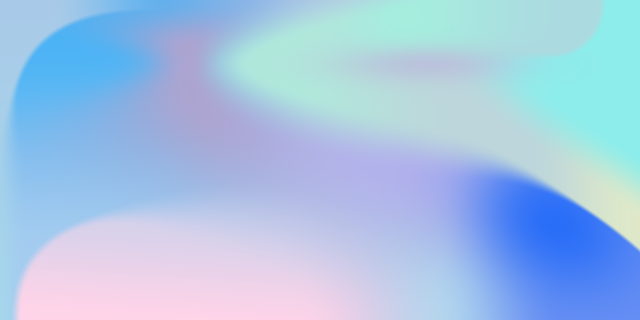
Give the GLSL for this background, as a Shadertoy shader.

```glsl
#define AZURE vec3(0.29, 0.70, 0.96)
#define HAZE vec3(0.64, 0.80, 0.94)
#define PERIWINKLE vec3(0.70, 0.76, 0.90)
#define MAUVE vec3(0.69, 0.64, 0.81)
#define VIOLET vec3(0.70, 0.68, 0.93)
#define ROYAL vec3(0.42, 0.57, 0.95)
#define DEEP_BLUE vec3(0.16, 0.43, 0.97)
#define PINK vec3(1.00, 0.83, 0.91)
#define MINT vec3(0.69, 0.91, 0.86)
#define CYAN vec3(0.55, 0.93, 0.92)
#define SAND vec3(0.87, 0.91, 0.79)
#define FOLD_NOSE vec2(0.66, 0.80)

// Soft elliptical spot, 1 at its centre
float glow(vec2 p, vec2 centre, vec2 radii) {
    vec2 q = (p - centre) / radii;
    return exp(-dot(q, q));
}

// Negative inside a unit superellipse
float superellipse(vec2 q, float power) {
    q = pow(abs(q), vec2(power));
    return pow(q.x + q.y, 1.0 / power) - 1.0;
}

float roundedBox(vec2 p, vec2 halfSize, float radius) {
    vec2 q = abs(p) - halfSize + radius;
    return length(max(q, 0.0)) + min(max(q.x, q.y), 0.0) - radius;
}

// Approximate distance to a sideways parabola, positive inside
float foldDistance(vec2 p) {
    vec2 q = p - FOLD_NOSE;
    return (q.x - 8.0 * q.y * q.y) / sqrt(1.0 + 256.0 * q.y * q.y);
}

// Blue field with the pale margin and the pink dome
vec3 lowerField(vec2 p, float fold) {
    vec3 color = mix(HAZE, AZURE, smoothstep(0.2, 0.92, p.y));
    color = mix(color, PERIWINKLE, smoothstep(0.45, 1.1, p.x));
    float frost = (1.0 - smoothstep(0.05, 0.4, p.y)) * smoothstep(1.0, 1.4, p.x);
    color = mix(color, vec3(0.70, 0.84, 0.93), frost);

    // Mauve band outside the fold
    float band = exp(-pow((fold + 0.07) / 0.13, 2.0));
    band *= 1.0 - 0.7 * smoothstep(0.85, 1.0, p.y);
    band *= mix(0.95, 0.65, smoothstep(0.6, 1.0, p.x));
    color = mix(color, mix(MAUVE, VIOLET, smoothstep(0.6, 1.2, p.x)), band);

    // Rounded margin at the left
    vec2 corner = max(vec2(0.55 - p.x, p.y - 0.5), 0.0) / vec2(0.52, 0.47);
    float cornerBlur = mix(0.10, 0.02, smoothstep(0.45, 0.75, p.y));
    float margin = smoothstep(-cornerBlur, cornerBlur, superellipse(corner, 3.0));
    margin *= 1.0 - smoothstep(0.15, 0.55, p.x);
    color = mix(color, mix(vec3(0.65, 0.85, 0.92), vec3(0.66, 0.79, 0.91), p.y), margin);

    // Dome: crisp on the left, diffuse on the right
    vec2 q = vec2(p.x - 0.5, p.y) / vec2(p.x < 0.5 ? 0.45 : 0.68, 0.335);
    float domeBlur = mix(0.04, 0.38, smoothstep(0.2, 0.85, p.x));
    float dome = 1.0 - smoothstep(-domeBlur, domeBlur, superellipse(q, 2.4));
    vec3 domeColor = mix(PINK, vec3(0.84, 0.82, 0.92), smoothstep(0.0, 0.36, p.y + 0.06 * p.x));
    color = mix(color, domeColor, dome);

    // Saturated blue under the arc
    color = mix(color, ROYAL, smoothstep(1.36, 1.76, p.x));
    color = mix(color, VIOLET, 0.8 * glow(p, vec2(1.36, 0.5), vec2(0.22, 0.08)));
    vec2 tilted = mat2(0.88, 0.47, -0.47, 0.88) * (p - vec2(1.74, 0.30));
    return mix(color, DEEP_BLUE, glow(tilted, vec2(0.0), vec2(0.26, 0.19)));
}

// Mint sheet with a cyan side, a lilac notch and an upper tongue
vec3 upperField(vec2 p) {
    vec3 color = mix(MINT, vec3(0.74, 0.84, 0.86), smoothstep(0.9, 1.45, p.x));
    color = mix(color, SAND, smoothstep(1.65, 1.98, p.x));
    float slope = p.y - 0.75 + 0.65 * (p.x - 1.46);
    float cyanSide = smoothstep(-0.08, 0.12, slope) * smoothstep(1.3, 1.75, p.x);
    color = mix(color, CYAN, cyanSide);

    float tongueBlur = mix(0.07, 0.012, smoothstep(1.2, 1.8, p.x));
    float tongueEdge = roundedBox(p - vec2(1.385, 1.075), vec2(0.5, 0.25), 0.16);
    float tongue = 1.0 - smoothstep(-tongueBlur, tongueBlur, tongueEdge);
    tongue *= smoothstep(0.95, 1.25, p.x);
    vec3 tongueColor = mix(vec3(0.65, 0.93, 0.87), vec3(0.67, 0.86, 0.88), smoothstep(1.25, 1.75, p.x));
    color = mix(color, tongueColor, tongue);

    float notch = glow(p, vec2(1.33, 0.80), vec2(0.27, 0.055));
    return mix(color, vec3(0.73, 0.74, 0.86), 0.8 * notch);
}

void mainImage(out vec4 fragColor, in vec2 fragCoord) {
    vec2 p = fragCoord / iResolution.xy * vec2(2.0, 1.0);
    float fold = foldDistance(p);

    // The fold boundary turns into a sharpening arc on the right
    float arcHeight = 0.52 - 0.62 * pow(max(p.x - 1.3, 0.0), 2.0);
    float arcBlur = mix(0.08, 0.01, smoothstep(1.35, 1.85, p.x));
    float arcMask = smoothstep(-arcBlur, arcBlur, p.y - arcHeight);
    float foldMask = smoothstep(-0.07, 0.13, fold);
    float sheet = mix(foldMask, arcMask, smoothstep(1.25, 1.5, p.x));

    fragColor = vec4(mix(lowerField(p, fold), upperField(p), sheet), 1.0);
}
```
